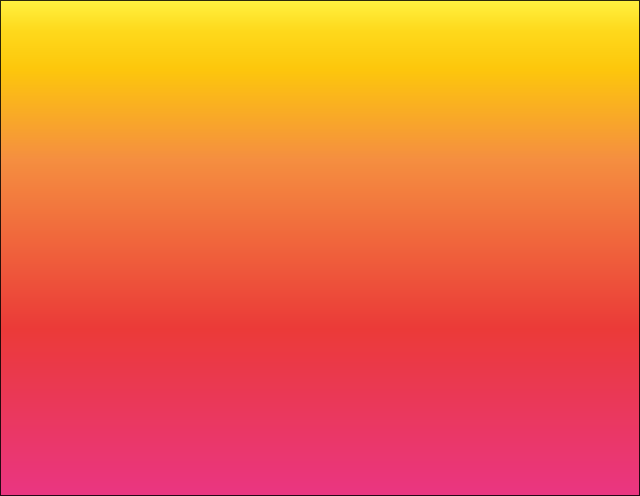
Reproduce this background procedurally as a WebGL 1 fragment shader.

```glsl
precision highp float;
// A sunset backdrop: horizontal bands of lemon, gold, orange, red and magenta
// blended by a piecewise linear vertical gradient, inside a hairline dark frame.
// Each stop is blended over the previous ones, from the top edge downward.

uniform vec2 u_resolution;

const vec3 LEMON   = vec3(1.00, 0.945, 0.25);
const vec3 YELLOW  = vec3(0.996, 0.85, 0.11);
const vec3 GOLD    = vec3(0.992, 0.78, 0.045);
const vec3 ORANGE  = vec3(0.96, 0.56, 0.25);
const vec3 RED     = vec3(0.92, 0.228, 0.22);
const vec3 MAGENTA = vec3(0.918, 0.21, 0.51);
const vec3 FRAME   = vec3(0.0);

const float FRAME_WIDTH = 0.0013; // fraction of the canvas width

// Linear progress of x from start to end, held between 0 and 1.
float ramp(float start, float end, float x) {
  return clamp((x - start) / (end - start), 0.0, 1.0);
}

// Sky colour at a depth of 0 (top) to 1 (bottom).
vec3 sunset(float depth) {
  vec3 color = mix(LEMON, YELLOW, ramp(0.0, 0.062, depth));
  color = mix(color, GOLD, ramp(0.062, 0.138, depth));
  color = mix(color, ORANGE, ramp(0.138, 0.32, depth));
  color = mix(color, RED, ramp(0.32, 0.663, depth));
  return mix(color, MAGENTA, ramp(0.663, 1.0, depth));
}

// Smooth coverage of a border, with all lengths in canvas widths.
float frameCoverage(vec2 point, vec2 size, float width, float pixel) {
  vec2 inset = min(point, size - point);
  float edgeDistance = min(inset.x, inset.y);
  return clamp((width - edgeDistance) / pixel + 0.5, 0.0, 1.0);
}

void main() {
  float pixel = 1.0 / u_resolution.x;
  vec2 point = gl_FragCoord.xy * pixel;
  vec2 size = u_resolution * pixel;

  vec3 color = sunset(1.0 - point.y / size.y);
  float frame = frameCoverage(point, size, FRAME_WIDTH, pixel);
  gl_FragColor = vec4(mix(color, FRAME, frame), 1.0);
}
```
